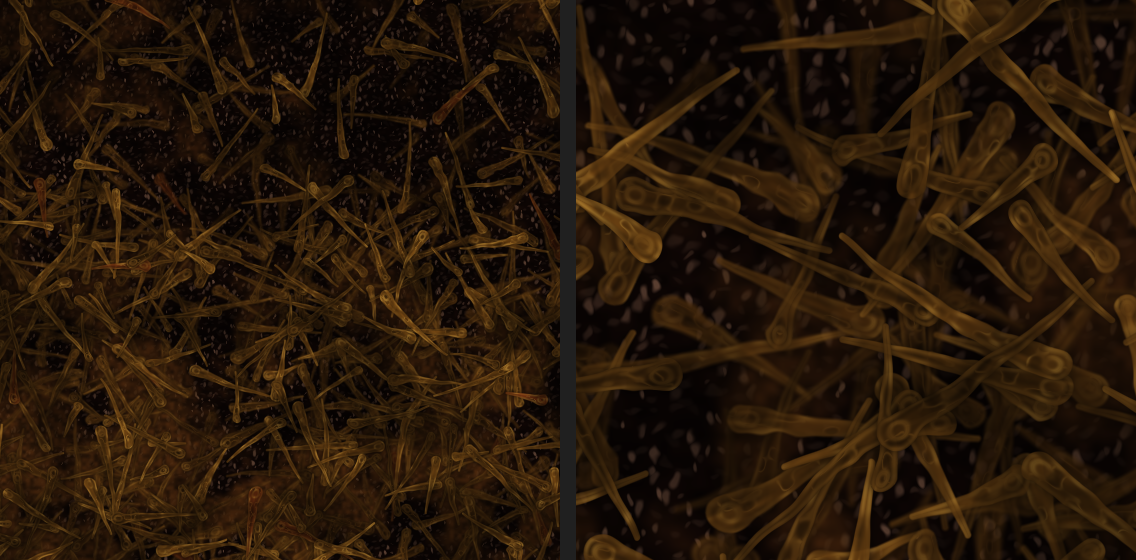
Left, the full canvas; right, a detail of the centre.
Give the GLSL for this texture, as a WebGL 1 fragment shader.

```glsl
precision highp float;
// Heap of translucent amber club-headed needles over dark, speckled ground.
uniform vec2 u_resolution;

const vec3 GROUND = vec3(0.038, 0.015, 0.010);
const vec3 HAZE = vec3(0.195, 0.102, 0.034);
const vec3 SPECK = vec3(0.320, 0.225, 0.175);
const vec3 BODY_DEEP = vec3(0.225, 0.122, 0.036);
const vec3 BODY = vec3(0.370, 0.226, 0.060);
const vec3 BODY_RED = vec3(0.380, 0.140, 0.045);
const vec3 RIM = vec3(0.480, 0.320, 0.105);
const vec3 GLINT = vec3(0.720, 0.540, 0.210);

const int LAYERS = 9;
const float GRID = 10.0;         // needles per canvas side in each layer
const float HALF_MIN = 0.032;    // half length of a needle
const float HALF_MAX = 0.084;
const float TAIL_WIDTH = 0.0020;
const float HEAD_WIDTH = 0.0110;
const float RIM_WIDTH = 0.0014;
const float BEND = 0.18;
const float WOBBLE = 0.0040;     // unevenness of the outlines
const float SPECK_GRID = 98.0;

float hash(vec2 p) {
  vec3 q = fract(p.xyx * 0.1031);
  q += dot(q, q.yzx + 33.33);
  return fract((q.x + q.y) * q.z);
}

vec2 hash2(vec2 p) {
  return vec2(hash(p), hash(p + vec2(57.0, 113.0)));
}

float noise(vec2 p) {
  vec2 i = floor(p), f = fract(p);
  f = f * f * (3.0 - 2.0 * f);
  return mix(mix(hash(i), hash(i + vec2(1.0, 0.0)), f.x),
             mix(hash(i + vec2(0.0, 1.0)), hash(i + 1.0), f.x), f.y);
}

float fbm(vec2 p) {
  return 0.55 * noise(p) + 0.3 * noise(p * 2.1 + 7.0) + 0.15 * noise(p * 4.3 + 19.0);
}

vec2 turn(vec2 p, float angle) {
  float c = cos(angle), s = sin(angle);
  return vec2(c * p.x + s * p.y, c * p.y - s * p.x);
}

// Open pockets are 0, full clumps are 1.
float clump(vec2 p) {
  return smoothstep(0.30, 0.56, fbm(p * 8.0 + 3.0));
}

// Chance of a needle: crowded below, sparse at the top.
float crowding(vec2 p) {
  float heap = mix(1.0, 0.40, smoothstep(0.56, 0.72, p.y));
  return heap * mix(0.34, 1.0, clump(p));
}

// Small slanted grains of uneven outline, one per cell.
float specks(vec2 p) {
  vec2 g = p * SPECK_GRID;
  g += 0.35 * vec2(noise(g * 1.7), noise(g * 1.7 + 50.0));
  vec2 cell = floor(g);
  float light = 0.0;
  for (int y = -1; y <= 1; y++) {
    for (int x = -1; x <= 1; x++) {
      vec2 id = cell + vec2(float(x), float(y));
      vec2 r = hash2(id + 300.0), k = hash2(id + 700.0);
      vec2 d = turn(g - id - r, 0.6 + 2.6 * (k.x - 0.5));
      float size = mix(0.17, 0.38, k.y);
      float blob = 1.0 - smoothstep(0.35, 1.2, length(d / vec2(1.6, 0.9)) / size);
      light = max(light, blob * (0.12 + 0.88 * k.x * k.x));
    }
  }
  return light;
}

vec3 ground(vec2 p) {
  float border = smoothstep(0.80, 1.05, p.y) + 0.7 * smoothstep(0.22, 0.0, p.x);
  float heap = 1.0 - smoothstep(0.1, 0.65, p.y);
  float fill = fbm(p * 11.0 + 40.0) + 0.12 * heap + 0.10 * border - 0.22 * (1.0 - clump(p));
  float haze = smoothstep(0.42, 0.72, fill);
  vec3 col = mix(GROUND, HAZE, haze * mix(0.5, 1.0, heap));
  col *= 0.65 + 0.7 * noise(p * 140.0);
  return mix(col, mix(SPECK, RIM, 0.4 * haze), 0.95 * specks(p) * (1.0 - 0.7 * haze));
}

// Lays one needle over col; depth runs from 0 (buried, blurred) to 1 (top).
vec3 layNeedle(vec3 col, vec2 p, vec2 id, vec2 centre, float depth) {
  vec2 r = hash2(id + 11.0), k = hash2(id + 41.0);
  vec2 d = turn(p - centre, 6.2832 * r.x);
  float halfLen = mix(HALF_MIN, HALF_MAX, r.y);
  d.y += BEND * (k.x - 0.5) * d.x * d.x / halfLen;
  d.y += WOBBLE * (noise(vec2(d.x * 40.0, k.x * 90.0)) - 0.5);
  float t = clamp(0.5 + 0.5 * d.x / halfLen, 0.0, 1.0);
  float width = mix(TAIL_WIDTH, HEAD_WIDTH * mix(0.6, 1.0, k.y), pow(t, 1.2));
  width += 0.0012 * smoothstep(0.78, 0.93, t) + WOBBLE * (noise(d * 95.0 + id) - 0.5) * t;
  float dist = length(vec2(d.x - clamp(d.x, -halfLen, halfLen - width), d.y)) - width;
  if (dist > 0.012) return col;

  float soft = 0.75 / u_resolution.y + 0.0030 * (1.0 - depth) * (1.0 - depth);
  float cover = 1.0 - smoothstep(-soft, soft, dist);
  float mottle = noise(d * vec2(55.0, 300.0) + id * 3.7);
  float patchy = noise(d * 110.0 + id * 5.1);
  float blister = noise(d * vec2(110.0, 190.0) + id * 2.3);
  float tone = hash(id + 77.0);
  vec3 body = mix(BODY_DEEP, BODY, depth * 0.55 + 0.45 * tone);
  body = mix(body, BODY_RED, 0.8 * step(0.965, k.y));
  body *= (0.60 + 0.55 * mottle) * mix(0.62, 1.15, tone);

  // Bright wall, a glassy loop in the head and blister outlines along the body.
  float wall = (dist + RIM_WIDTH) / (RIM_WIDTH + 0.4 * soft);
  float rim = exp(-wall * wall) * (0.15 + 0.75 * patchy);
  vec2 q = (d - vec2(halfLen - 1.3 * width, 0.0)) / vec2(1.5, 1.0);
  float loop = (abs(length(q) - 0.45 * width) - 0.0003) / (0.0011 + 0.3 * soft);
  float vein = (blister - 0.60) / 0.08;
  float inner = max(exp(-loop * loop), 0.8 * exp(-vein * vein) * smoothstep(0.25, 0.6, t));
  float shine = max(rim, inner * (0.25 + 0.65 * patchy)) * (0.35 + 0.65 * depth);
  body *= 1.0 - 0.35 * smoothstep(0.62, 0.85, blister) * t;
  body = mix(body, RIM, 0.75 * shine);
  float spark = smoothstep(0.5, 0.8, 0.4 * mottle + 0.35 * patchy + 0.25 * tone);
  body = mix(body, GLINT, 0.75 * shine * spark * (0.3 + 0.7 * depth));

  float shade = exp(-max(dist, 0.0) / 0.003) * (1.0 - smoothstep(0.006, 0.012, dist));
  col *= 1.0 - 0.28 * depth * shade;
  return mix(col, body, cover * mix(0.60, 0.86, depth));
}

void main() {
  vec2 p = gl_FragCoord.xy / u_resolution.y;
  vec3 col = ground(p);
  for (int layer = 0; layer < LAYERS; layer++) {
    float level = float(layer);
    float depth = (level + 0.5) / float(LAYERS);
    vec2 shift = hash2(vec2(level, 5.0));
    vec2 cell = floor(p * GRID + shift);
    for (int y = -1; y <= 1; y++) {
      for (int x = -1; x <= 1; x++) {
        vec2 home = cell + vec2(float(x), float(y));
        vec2 id = home + 37.0 * (level + 1.0);
        vec2 centre = (home + hash2(id) - shift) / GRID;
        if (hash(id + 91.0) < crowding(centre)) col = layNeedle(col, p, id, centre, depth);
      }
    }
  }
  // Uneven light across the heap.
  float light = smoothstep(0.28, 0.70, fbm(p * 12.0 + 80.0));
  gl_FragColor = vec4(col * mix(0.66, 1.16, light), 1.0);
}
```
